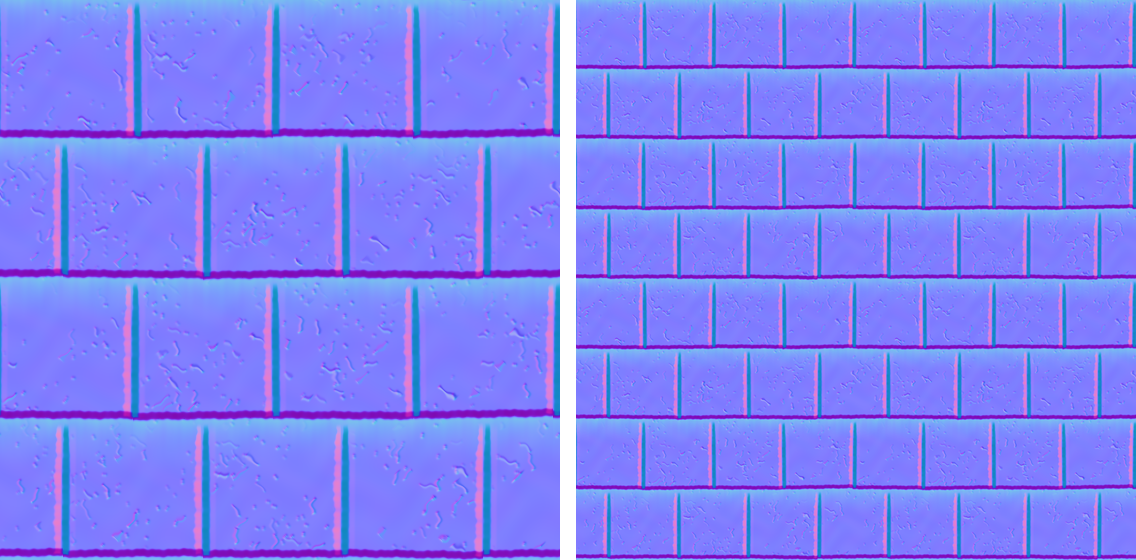
Left: one tile. Right: repeated 2 by 2.
Write a Shadertoy shader that draws this texture map.

```glsl
// Tangent-space normal map of square stone blocks in a staggered bond, with chipped faces.
#define BLOCKS 4.0          // blocks across and down
#define JOINT_PHASE 0.45    // joint position in even rows, in blocks
#define LEDGE_WIDTH 0.024   // half width of the lower edge of each row
#define JOINT_WIDTH 0.026   // half width of each joint flank
#define LEDGE_SLOPE 2.1
#define JOINT_SLOPE 1.6
#define RIM_SLOPE 0.5       // rounded upper rim
#define CHIP_SLOPE 0.9
#define CHIP_SIZE 0.0030    // chip radius, in canvas units
#define TAU 6.2831853

vec3 hash3(vec2 p) {
    vec3 q = fract(p.xyx * vec3(0.1031, 0.1030, 0.0973) + 0.137);
    q += dot(q, q.yxz + 33.33);
    return fract((q.xxy + q.yzz) * q.zyx);
}

// Soft-edged stripe of half width w
float band(float d, float w) {
    float r = d * d / (w * w);
    return exp(-r * r);
}

// Layered sines, periodic over 0..1, roughly in -1..1
float rough(float t, float seed) {
    float a = TAU * t;
    return 0.4 * sin(a * 13.0 + seed) + 0.35 * sin(a * 37.0 + seed * 2.3)
         + 0.25 * sin(a * 71.0 + seed * 4.1);
}

// Height of the row boundary, tilted and shifted for each block
float ledgeLine(float x, float row) {
    float u = x - JOINT_PHASE - 0.5 * mod(row, 2.0);
    vec3 h = hash3(mod(vec2(floor(u), row), BLOCKS) + 3.0) - 0.5;
    return 0.022 + 0.018 * h.x + 0.035 * h.y * (fract(u) - 0.5)
         + 0.006 * rough(x / BLOCKS, row * 0.5 * TAU);
}

// Normal tilt from short random grooves, one candidate per wrapped cell
vec2 chips(vec2 uv, float cells, float reach, float density, float seed) {
    vec2 p = uv * cells, cell = floor(p), tilt = vec2(0.0);
    float w = CHIP_SIZE * cells;
    for (int j = -1; j <= 1; j++)
    for (int i = -1; i <= 1; i++) {
        vec2 c = cell + vec2(i, j);
        vec2 wrapped = mod(c, cells);
        vec3 h = hash3(wrapped + seed);
        vec3 k = hash3(wrapped.yx + seed + 71.0);
        vec2 a = TAU * wrapped / cells;
        float cluster = 0.5 + 0.3 * sin(3.0 * a.x + 2.0 * a.y + seed)
                            + 0.3 * sin(5.0 * a.y - 4.0 * a.x);
        float keep = step(h.z, density * cluster);
        float angle = (k.x - 0.5) * 2.6 - 0.25;
        vec2 dir = vec2(sin(angle), cos(angle));
        vec2 q = p - c - 0.15 - 0.7 * h.xy;
        float len = reach * (0.3 + 0.7 * k.y);
        q -= dir * clamp(dot(q, dir), -len, len);
        tilt -= keep * (0.4 + 0.9 * k.z) * q / w * exp(-dot(q, q) / (w * w));
    }
    return tilt;
}

void mainImage(out vec4 fragColor, in vec2 fragCoord) {
    vec2 uv = fragCoord / iResolution.xy;
    vec2 p = uv * BLOCKS;

    // Row coordinates: up runs 0..1 in a block, fromLedge is signed
    float y = p.y - ledgeLine(p.x, mod(round(p.y - 0.022), BLOCKS));
    float row = mod(floor(y), BLOCKS);
    float up = fract(y);
    float fromLedge = y - round(y);

    // Joint between neighbouring blocks, slanted and ragged
    float u = p.x - JOINT_PHASE - 0.5 * mod(row, 2.0);
    vec3 h = hash3(mod(vec2(round(u), row), BLOCKS) + 17.0);
    float jag = rough(uv.y, h.z * TAU);
    float jx = u - round(u) + 0.024 * (h.x - 0.5) + 0.02 * (h.y - 0.5) * (up - 0.5);
    float open = smoothstep(0.0, 0.02, up) * (1.0 - smoothstep(0.88, 0.965, up));
    float narrow = 1.0 - 0.35 * smoothstep(0.6, 0.95, up);
    float lit = band(jx + 0.014 + 0.018 * narrow + 0.005 * jag,
                     JOINT_WIDTH * narrow * (0.92 + 0.2 * jag)) * open;
    float shade = band(jx - 0.024 + 0.003 * jag, JOINT_WIDTH * narrow) * open;
    float bevel = band(jx - 0.07, 0.025) * open;

    vec2 slope = vec2(0.0, -0.02);
    slope.x += JOINT_SLOPE * (lit * (0.62 + 0.25 * jag) - shade * (0.95 + 0.15 * jag));
    slope.x += 0.13 * bevel;
    slope.y += 0.12 * shade;

    // Steep lower edge, then the rounded rim of the row below it
    float wave = rough(uv.x, row * 1.7);
    float ledge = band(fromLedge - 0.02, LEDGE_WIDTH) * (1.0 - 0.85 * shade);
    slope.y -= LEDGE_SLOPE * ledge * (0.95 + 0.15 * wave);
    float below = max(-fromLedge, 0.0);
    float rim = smoothstep(0.0, 0.025, below)
              * (exp(-below / 0.075) + 0.34 * (1.0 - smoothstep(0.0, 0.4, below)));
    slope += RIM_SLOPE * rim * (1.0 + 0.15 * wave) * vec2(-0.12, 1.0);

    // Gentle swells, pits and cracks on the block faces
    vec2 a = TAU * uv;
    slope += 0.022 * vec2(sin(9.0 * a.x + 4.0 * a.y + 2.0 * sin(7.0 * a.y)),
                          sin(11.0 * a.y - 5.0 * a.x + 2.0 * sin(6.0 * a.x)));
    vec2 bent = uv + 0.0035 * sin(a.yx * vec2(23.0, 19.0)) + 0.0015 * sin(a.yx * 53.0);
    float face = smoothstep(0.04, 0.1, abs(jx)) * smoothstep(0.03, 0.08, up);
    float wear = face * (1.0 - 0.85 * smoothstep(0.55, 0.95, up));
    slope += CHIP_SLOPE * wear * chips(bent, 36.0, 0.5, 0.5, 5.0);
    slope += CHIP_SLOPE * 0.7 * face * chips(uv, 56.0, 0.12, 0.4, 29.0);

    fragColor = vec4(0.5 + 0.5 * normalize(vec3(slope, 1.0)), 1.0);
}
```
